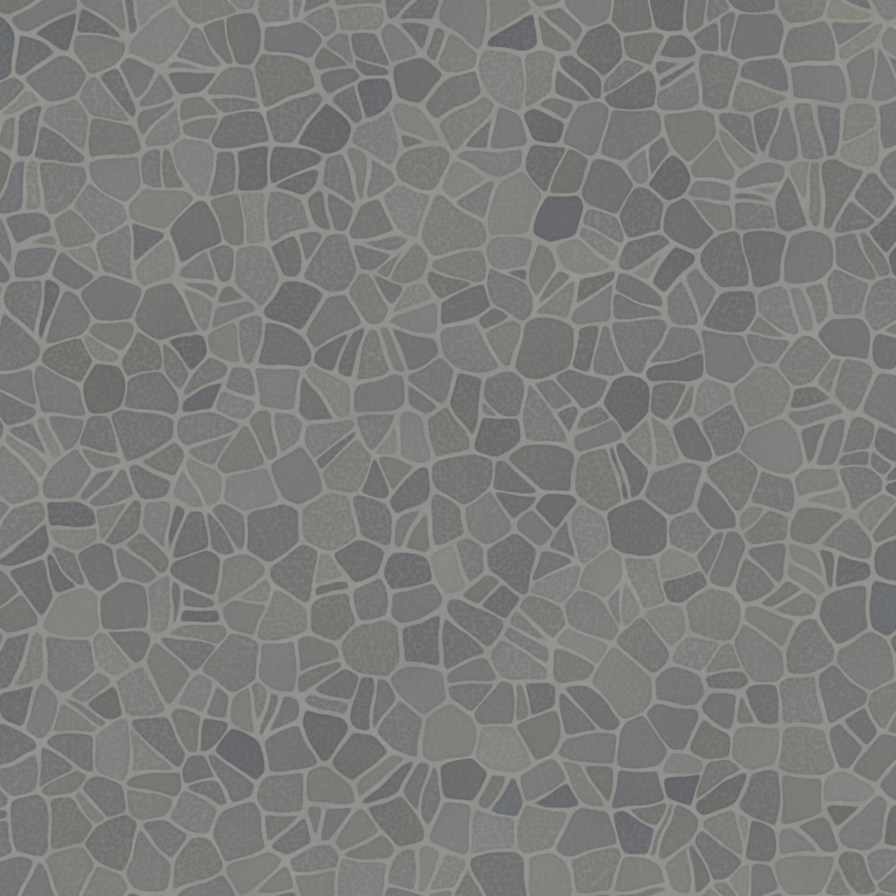
Write a Shadertoy shader that draws this texture.

```glsl
// Crazy paving: irregular grey stone chips set in thin pale grout.

const float CELLS       = 20.5;   // paving cells across the canvas
const float JITTER      = 0.86;   // irregularity of the cell centres
const float SPLIT_SHARE = 0.45;   // share of cells cut into two stones
const float ROUNDING    = 24.0;   // higher gives sharper stone corners
const float JOINT_THIN  = 0.022;  // half width of joints, in cells
const float JOINT_WIDE  = 0.058;
const float SOFTNESS    = 0.026;  // blur of the stone edge, in cells
const float GRAIN_CELLS = 210.0;  // stone grain across the canvas
const float GRAIN_DEPTH = 0.045;

const vec3 STONE_DARK  = vec3(0.410, 0.416, 0.420);
const vec3 STONE_LIGHT = vec3(0.535, 0.535, 0.518);
const vec3 GROUT       = vec3(0.572, 0.570, 0.558);
const vec3 WARM_TINT   = vec3(0.008, 0.001, -0.009);

vec2 hash2(vec2 p) {
    vec3 q = fract(vec3(p.xyx) * vec3(0.1031, 0.1030, 0.0973));
    q += dot(q, q.yzx + 33.33);
    return fract((q.xx + q.yz) * q.zy);
}

vec2 cellCentre(vec2 cell) {
    return cell + 0.5 + JITTER * (hash2(cell + 40.0) - 0.5);
}

// Distance to the nearest of scattered points.
float cellular(vec2 p) {
    vec2 base = floor(p);
    float nearest = 4.0;
    for (int y = -1; y <= 1; y++)
    for (int x = -1; x <= 1; x++) {
        vec2 cell = base + vec2(x, y);
        vec2 offset = cell + hash2(cell) - p;
        nearest = min(nearest, dot(offset, offset));
    }
    return sqrt(nearest);
}

// Slow drift made of layered sines, about -1 to 1.
float drift(vec2 p) {
    float sum = 0.0, weight = 0.5;
    for (int i = 0; i < 4; i++) {
        sum += weight * sin(p.x + 1.7 * sin(p.y)) * cos(p.y - 0.6 * p.x);
        p = mat2(1.5, 1.1, -1.1, 1.5) * p + 2.3;
        weight *= 0.6;
    }
    return sum;
}

// Returns the rounded distance to the joint, and the id of the stone.
vec3 paving(vec2 p) {
    vec2 base = floor(p), ownCell = base, ownCentre = p;
    float nearest = 8.0;
    for (int y = -2; y <= 2; y++)
    for (int x = -2; x <= 2; x++) {
        vec2 cell = base + vec2(x, y);
        vec2 centre = cellCentre(cell);
        float d = dot(centre - p, centre - p);
        if (d < nearest) {
            nearest = d;
            ownCell = cell;
            ownCentre = centre;
        }
    }

    // Soft minimum over the borders shared with the neighbours.
    float sum = 0.0;
    for (int y = -2; y <= 2; y++)
    for (int x = -2; x <= 2; x++) {
        if (x == 0 && y == 0) continue;
        vec2 centre = cellCentre(ownCell + vec2(x, y));
        float border = dot(0.5 * (ownCentre + centre) - p, normalize(centre - ownCentre));
        sum += exp(-ROUNDING * border);
    }

    // Some cells are cut by a straight line near the centre.
    vec2 cut = hash2(ownCell + 91.0);
    vec2 id = ownCell;
    if (cut.x < SPLIT_SHARE) {
        float angle = 6.2832 * cut.y;
        float side = dot(p - ownCentre, vec2(cos(angle), sin(angle)));
        sum += exp(-ROUNDING * abs(side));
        id += side > 0.0 ? 173.0 : 0.0;
    }
    return vec3(-log(sum) / ROUNDING, id);
}

void mainImage(out vec4 fragColor, in vec2 fragCoord) {
    vec2 uv = fragCoord / iResolution.y;
    float pixel = CELLS / iResolution.y;

    // Stone layout, with slightly wavering edges
    vec2 p = uv * CELLS;
    p += 0.025 * sin(p.yx * 5.3 + 2.0 * sin(p * 2.1));
    vec3 stone = paving(p + 7.0);
    float cloud = drift(uv * 9.0);
    float grain = cellular(uv * GRAIN_CELLS) - 0.5;

    // Stone colour: one tone and tint per chip
    vec2 tone = hash2(stone.yz + 13.0);
    vec2 tint = hash2(stone.yz + 57.0);
    float shade = 0.5 * (tone.x + tone.y) + 0.10 * cloud;
    vec3 chip = mix(STONE_DARK, STONE_LIGHT, clamp(shade, 0.0, 1.0));
    chip += WARM_TINT * (1.6 * tint.x - 0.8);
    chip += GRAIN_DEPTH * grain * (0.5 + tint.y);

    // Grout of varying width, with a faint shadow on the stone rim
    float joint = mix(JOINT_THIN, JOINT_WIDE, clamp(0.5 + 0.8 * drift(uv * 27.0), 0.0, 1.0));
    float rim = stone.x - joint;
    chip -= 0.016 * (1.0 - smoothstep(0.0, 0.11, rim));
    vec3 grout = GROUT + 0.02 * drift(uv * 40.0) + 0.02 * grain + 0.6 * WARM_TINT * cloud;

    float blur = max(SOFTNESS, 0.7 * pixel);
    vec3 color = mix(grout, chip, smoothstep(-blur, blur, rim));
    color += 0.008 * cloud;
    fragColor = vec4(color, 1.0);
}
```
